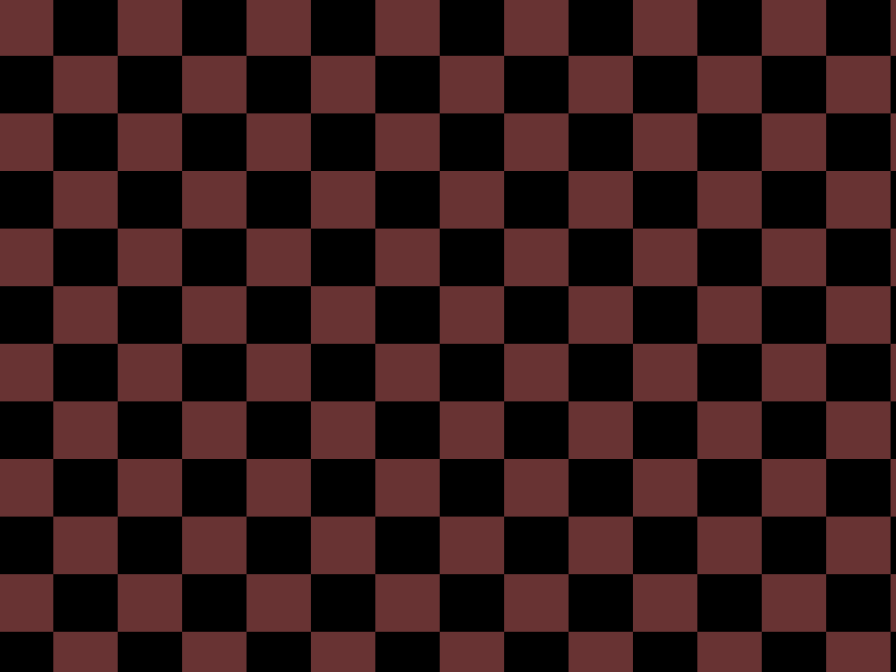
Write a Shadertoy shader that draws this pattern.

```glsl
// Draws a flat checkerboard of slightly wide maroon and black rectangles.

const vec3 MAROON = vec3(0.408, 0.2, 0.2);
const vec3 BLACK = vec3(0.0);

// Cell size and the corner nearest the centre, in canvas heights
const vec2 CELL_SIZE = vec2(0.09584, 0.08571);
const vec2 GRID_CORNER = vec2(-0.0123, -0.0116);

// Alternating +1 / -1 bands on each axis, box-filtered over one pixel
vec2 signedBands(vec2 cell, vec2 pixelInCells) {
    vec2 bandSign = 1.0 - 2.0 * mod(floor(cell), 2.0);
    vec2 edgeDistance = 0.5 - abs(fract(cell) - 0.5);
    return bandSign * clamp(2.0 * edgeDistance / pixelInCells, 0.0, 1.0);
}

// 1 on even cells, 0 on odd cells, smooth across the edges
float checker(vec2 cell, vec2 pixelInCells) {
    vec2 bands = signedBands(cell, pixelInCells);
    return 0.5 + 0.5 * bands.x * bands.y;
}

void mainImage(out vec4 fragColor, in vec2 fragCoord) {
    // Centred coordinates in canvas heights
    vec2 position = (fragCoord - 0.5 * iResolution.xy) / iResolution.y;
    vec2 cell = (position - GRID_CORNER) / CELL_SIZE;
    vec2 pixelInCells = 1.0 / (iResolution.y * CELL_SIZE);

    vec3 color = mix(BLACK, MAROON, checker(cell, pixelInCells));
    fragColor = vec4(color, 1.0);
}
```
